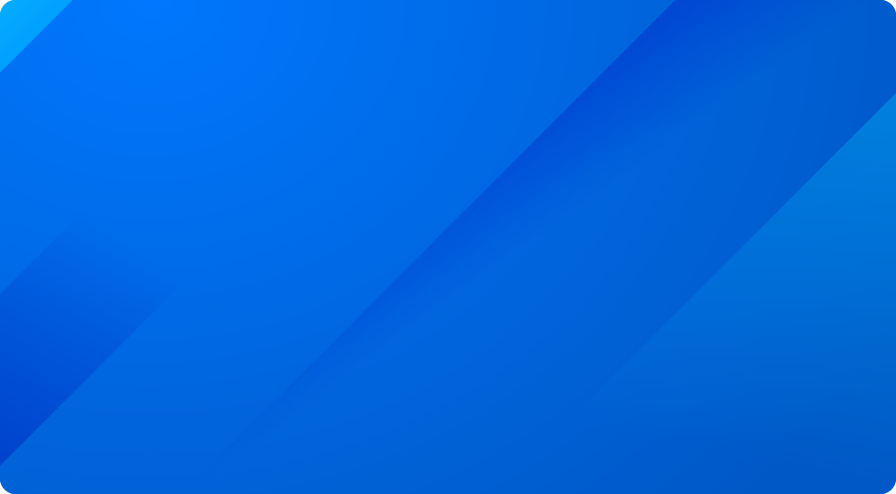
Reproduce this background procedurally as a Shadertoy shader.

```glsl
// Soft step across a 45 degree line, about one and a half pixels wide
float edge(float d) {
    float w = 1.0 / iResolution.y;
    return smoothstep(-w, w, d);
}

float roundedBox(vec2 p, vec2 halfSize, float radius) {
    vec2 q = abs(p) - halfSize + radius;
    return length(max(q, 0.0)) + min(max(q.x, q.y), 0.0) - radius;
}

void mainImage(out vec4 fragColor, in vec2 fragCoord) {
    vec2 p = fragCoord / iResolution.y;
    vec2 size = vec2(iResolution.x / iResolution.y, 1.0);
    float across = p.x - p.y;

    // Wide radial base, brightest at the upper left
    float r = length((p - vec2(0.3, 1.0)) * vec2(0.94, 1.1));
    vec3 color = mix(vec3(0.0, 0.468, 0.995), vec3(0.0, 0.345, 0.775), clamp(r / 1.6, 0.0, 1.0));

    // Long central fold: a wedge of shade below its crisp edge
    float wedge = clamp((p.y - 0.726 * (p.x - 0.38)) / 0.284, 0.0, 1.0);
    color = mix(color, vec3(0.0, 0.275, 0.82), edge(across - 0.367) * wedge);

    // Lower left band, fading toward the upper right
    float band = edge(across + 0.405) * edge(-0.057 - across);
    float bandFade = clamp(1.0 - (0.65 * p.x + p.y) / 0.68, 0.0, 1.0);
    color = mix(color, vec3(0.0, 0.25, 0.80), band * bandFade);

    // Lighter right panel, fading downward
    float panelFade = clamp((p.y + 0.2 * (p.x - 1.23) - 0.13) / 0.81, 0.0, 1.0);
    color = mix(color, vec3(0.0, 0.505, 0.875), edge(across - 1.002) * panelFade);

    // Bright upper left corner
    float depth = clamp((-0.853 - across) / 0.147, 0.0, 1.0);
    vec3 cyan = mix(vec3(0.0, 0.625, 1.0), vec3(0.02, 0.68, 1.0), depth);
    color = mix(color, cyan, edge(-0.853 - across));

    // White outside the rounded card
    float card = roundedBox(p - 0.5 * size, 0.5 * size, 0.032);
    color = mix(color, vec3(1.0), smoothstep(-0.4, 0.8, card * iResolution.y));

    fragColor = vec4(color, 1.0);
}
```
